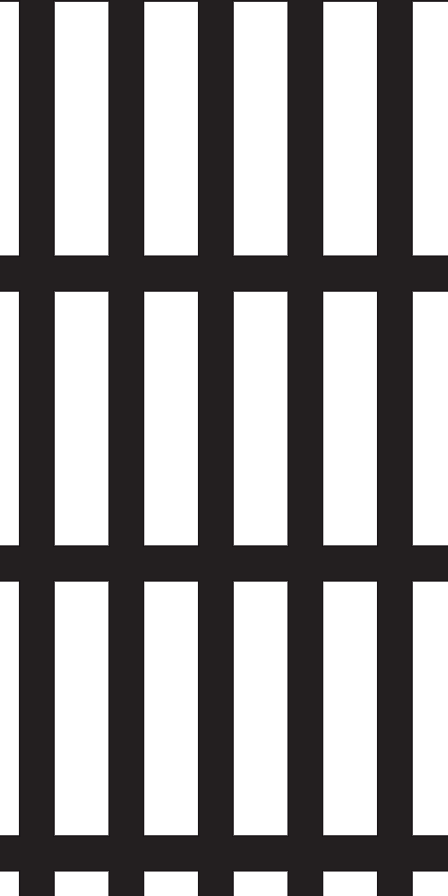
This pattern is drawn by a WebGL 2 fragment shader. Its source:

```glsl
#version 300 es
precision highp float;
// Dark lattice of upright bars and wider-spaced cross bars on white.
// Each set of bars is a repeated distance to a centre line; their union
// is filled with a smooth edge and a faint darker rim.

#define PERIOD vec2(0.1998, 0.6471)      // spacing of bars, in canvas widths
#define FIRST_CENTRE vec2(0.0822, 0.0951) // first bar from left and from bottom
#define HALF_WIDTH vec2(0.0400, 0.0405)  // half thickness of bars
#define RIM_WIDTH 0.0020
#define BAR_COLOUR vec3(0.137, 0.122, 0.126)
#define RIM_COLOUR vec3(0.09, 0.07, 0.08)
#define GAP_COLOUR vec3(1.0)

uniform vec2 u_resolution;
out vec4 fragColor;

// Signed distance to the lattice, negative inside the bars
float latticeDistance(vec2 p) {
    vec2 cell = fract((p - FIRST_CENTRE) / PERIOD + 0.5) - 0.5;
    vec2 barDistance = abs(cell) * PERIOD - HALF_WIDTH;
    return min(barDistance.x, barDistance.y);
}

void main() {
    vec2 p = gl_FragCoord.xy / u_resolution.x;
    float pixel = 1.0 / u_resolution.x;
    float d = latticeDistance(p);

    // Rim fades into the flat bar colour
    float rim = smoothstep(-RIM_WIDTH - pixel, -RIM_WIDTH, d);
    vec3 bar = mix(BAR_COLOUR, RIM_COLOUR, rim);

    // One-pixel antialiased fill
    float coverage = clamp(0.5 - d / pixel, 0.0, 1.0);
    fragColor = vec4(mix(GAP_COLOUR, bar, coverage), 1.0);
}
```
